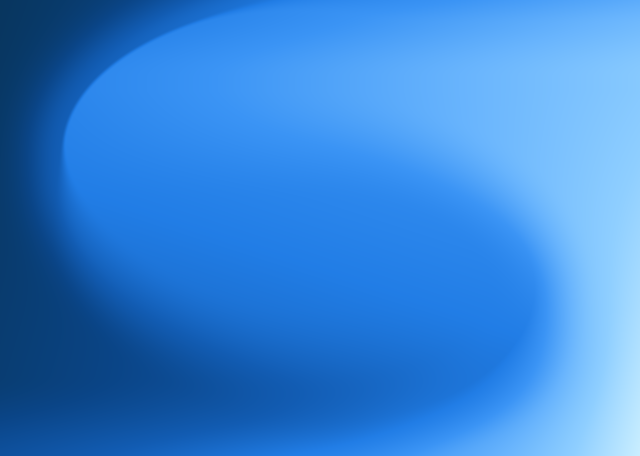
Write a Shadertoy shader that draws this background.

```glsl
// A smooth blue S-shaped fold, dark at the left and pale at the right.
// Two half-ellipse curves split the canvas into shade, body and light;
// each gets a scalar tone, and a single colour ramp turns tone into blue.

const float ASPECT = 1.407;

// Colour ramp: tone 0 is deep navy, tone 7 is nearly white
vec3 blueRamp(float tone) {
    vec3 stops[8] = vec3[8](
        vec3(0.03, 0.21, 0.37), vec3(0.04, 0.27, 0.53),
        vec3(0.07, 0.36, 0.70), vec3(0.13, 0.49, 0.90),
        vec3(0.23, 0.58, 0.96), vec3(0.40, 0.70, 0.99),
        vec3(0.56, 0.81, 1.00), vec3(0.82, 0.95, 1.00));
    vec3 color = stops[0];
    for (int i = 1; i < 8; i++) {
        color = mix(color, stops[i], clamp(tone - float(i - 1), 0.0, 1.0));
    }
    return color;
}

// Approximate signed distance to an ellipse, negative inside
float ellipseDistance(vec2 offset, vec2 radius) {
    float k = length(offset / radius);
    float slope = length(offset / (radius * radius));
    return k * (k - 1.0) / max(slope, 1e-4);
}

// Left curve of the fold: rounded at the left, open to the right
float leftCurve(vec2 p) {
    vec2 offset = p - vec2(0.769, 0.670);
    float height = offset.y > 0.0 ? 0.333 : 0.485;
    offset.x = min(offset.x, 0.0);
    return ellipseDistance(offset, vec2(0.630, height));
}

// Right curve of the fold: rounded at the right, open to the left
float rightCurve(vec2 p) {
    vec2 offset = p - vec2(0.696, 0.368);
    offset.x = max(offset.x, 0.0);
    return ellipseDistance(offset, vec2(0.494, 0.311));
}

// Soft light beyond the right curve, with a firmer lower right rim
float lightMask(vec2 p) {
    float d = rightCurve(p);
    vec2 toRim = p - vec2(1.117, 0.25);
    float rim = exp(-dot(toRim, toRim) / 0.045);
    float soft = smoothstep(-0.12, 0.12, d);
    float firm = 1.0 - exp(-max(d + 0.015, 0.0) / 0.10);
    return mix(soft, firm, rim);
}

// Shade beyond the left curve: crisp at the upper left, soft below
float shadeMask(vec2 p, float d) {
    float soft = mix(0.13, 0.006, smoothstep(0.27, 0.70, p.y));
    soft += 0.05 * smoothstep(0.4, 1.0, p.x);
    return smoothstep(-soft, soft, d);
}

// Tone of the light: paler to the right, fading towards the top edge
float paleTone(vec2 uv) {
    float bottom = 1.7 + 3.6 * uv.x + 1.6 * uv.x * uv.x * uv.x;
    float top = 3.1 + 2.7 * uv.x - 0.7 * smoothstep(0.83, 1.0, uv.y);
    return mix(bottom, top, clamp(uv.y / 0.8, 0.0, 1.0));
}

// Tone of the shade: a blue halo around the curve fading into navy
float shadeTone(vec2 uv, float d) {
    float reach = max(d, 0.0) / 0.085;
    float halo = 1.6 * smoothstep(0.12, 0.6, uv.y) * exp(-reach * reach);
    return 0.6 + 2.8 * uv.x - 0.6 * uv.y + halo;
}

float foldTone(vec2 uv) {
    vec2 p = uv * vec2(ASPECT, 1.0);
    float edge = leftCurve(p);
    float light = lightMask(p);
    float body = 1.6 + 2.2 * uv.y + uv.x;

    // The light covers the shade only in the lower part
    float lower = 1.0 - smoothstep(0.3, 0.45, uv.y);
    float shaded = shadeMask(p, edge) * (1.0 - light * lower);
    float lit = mix(body, paleTone(uv), light);
    return mix(lit, shadeTone(uv, edge), shaded);
}

void mainImage(out vec4 fragColor, in vec2 fragCoord) {
    vec2 uv = fragCoord / iResolution.xy;
    fragColor = vec4(blueRamp(foldTone(uv)), 1.0);
}
```
